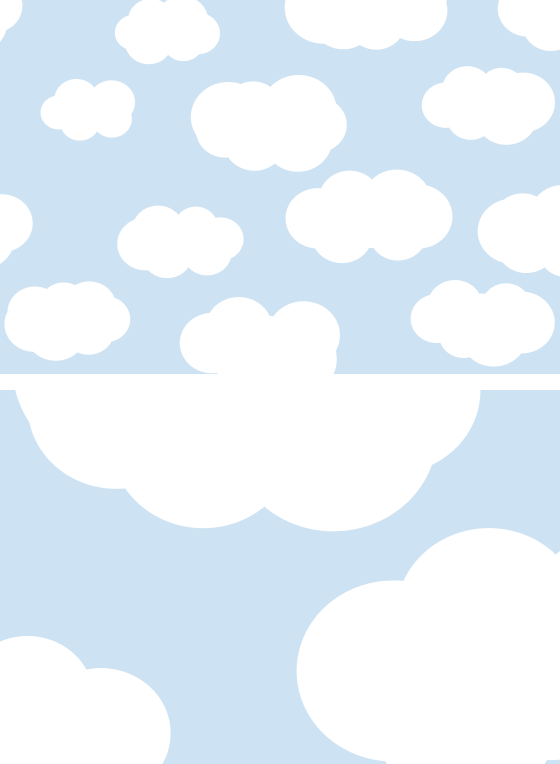
Top, the full canvas; bottom, a detail of the centre.
Reproduce this pattern procedurally as a Shadertoy shader.

```glsl
// Flat white clouds scattered over a pale blue sky.
// A staggered, bobbing grid places one cloud per cell; each cloud is the
// union of a core ellipse and a ring of round puffs of varying size.

#define SKY vec3(0.804, 0.886, 0.949)
#define CLOUD vec3(1.0)
#define CELL vec2(0.54, 0.29)      // grid pitch in canvas heights
#define ORIGIN vec2(0.17, 0.10)    // centre of the first cell
#define SIZE_RANGE vec2(0.44, 1.1)
#define DRIFT vec2(0.16, 0.10)     // wander, strongest for small clouds
#define BOB 0.025                  // rise and fall of alternate columns
#define RING vec2(0.116, 0.048)    // ellipse that carries the puffs
#define PUFF_RADIUS 0.082
#define STRETCH 1.07               // horizontal widening of a cloud
#define SEED 0.3

const float TAU = 6.28319;

float hash(vec2 p) {
    vec3 q = fract(p.xyx * vec3(0.1031, 0.1030, 0.0973) + SEED);
    q += dot(q, q.yzx + 33.33);
    return fract((q.x + q.y) * q.z);
}

// Signed distance to a cloud of unit size
float cloudDistance(vec2 p, vec2 cell) {
    p.x /= STRETCH;
    if (hash(cell + 71.0) < 0.5) p.x = -p.x;

    float d = (length(p / vec2(0.12, 0.075)) - 1.0) * 0.075;
    float count = 5.0 + floor(hash(cell + 29.0) * 2.99);
    for (float i = 0.0; i < 7.0; i++) {
        if (i >= count) break;
        vec2 key = cell + vec2(17.0, 5.3) * (i + 1.0);
        float angle = TAU * i / count + 0.4 * (hash(key) - 0.5);
        float radius = PUFF_RADIUS * mix(0.8, 1.17, hash(key + 43.0));
        vec2 center = RING * vec2(cos(angle), sin(angle));
        d = min(d, length(p - center) - radius);
    }
    return d;
}

// Distance to the nearest cloud in the staggered grid
float skyDistance(vec2 p) {
    vec2 grid = (p - ORIGIN) / CELL;
    float nearest = 1.0;
    for (float j = -1.0; j <= 1.0; j++) {
        float row = floor(grid.y + 0.5) + j;
        float shift = 0.5 * mod(row, 2.0);
        float column = floor(grid.x + shift + 0.5);
        for (float i = -1.0; i <= 1.0; i++) {
            vec2 cell = vec2(column + i, row);
            // Evenly spread sizes, favouring the larger ones
            float rank = fract(dot(cell, vec2(0.618, 0.41)) + SEED);
            float size = mix(SIZE_RANGE.x, SIZE_RANGE.y, sqrt(rank));
            vec2 wander = vec2(hash(cell + 3.0), hash(cell + 11.0)) - 0.5;
            vec2 center = ORIGIN + CELL * (cell - vec2(shift, 0.0));
            center += 2.0 * DRIFT * wander * (SIZE_RANGE.y + 0.05 - size);
            center.y += BOB * (1.0 - 2.0 * mod(cell.x, 2.0));
            float d = size * cloudDistance((p - center) / size, cell);
            nearest = min(nearest, d);
        }
    }
    return nearest;
}

void mainImage(out vec4 fragColor, in vec2 fragCoord) {
    vec2 p = fragCoord / iResolution.y;
    float coverage = clamp(0.5 - skyDistance(p) * iResolution.y, 0.0, 1.0);
    fragColor = vec4(mix(SKY, CLOUD, coverage), 1.0);
}
```
